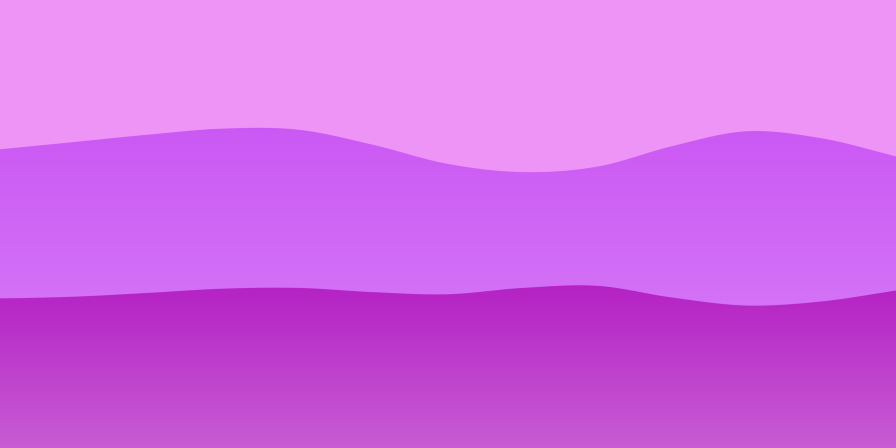
This background is drawn by a Shadertoy shader. Its source:

```glsl
#define SKY_COLOR vec3(0.933, 0.580, 0.966)
#define HILL_TOP_COLOR vec3(0.793, 0.345, 0.955)
#define HILL_BASE_COLOR vec3(0.828, 0.445, 0.967)
#define FRONT_TOP_COLOR vec3(0.705, 0.130, 0.768)
#define FRONT_BASE_COLOR vec3(0.780, 0.360, 0.828)
#define HILL_SPAN vec2(0.715, 0.318)
#define FRONT_SPAN vec2(0.365, 0.0)
#define SEGMENTS 12
#define EDGE_PIXELS 0.7

// Crest heights at even steps, with one extra knot beyond each side
const float hillKnots[SEGMENTS + 3] = float[](
    0.650, 0.6667, 0.6831, 0.6997, 0.7130, 0.7104, 0.6766, 0.6341,
    0.6159, 0.6281, 0.6737, 0.7070, 0.6914, 0.6510, 0.6094);
const float frontKnots[SEGMENTS + 3] = float[](
    0.3326, 0.3339, 0.3378, 0.3464, 0.3557, 0.3573, 0.3479, 0.3432,
    0.3573, 0.3620, 0.3359, 0.3180, 0.3271, 0.3516, 0.3776);

// Catmull-Rom spline through the knots
float crestHeight(float knots[SEGMENTS + 3], float x) {
    float position = clamp(x, 0.0, 1.0) * float(SEGMENTS);
    int i = min(int(position), SEGMENTS - 1);
    float t = position - float(i);
    float a = knots[i], b = knots[i + 1], c = knots[i + 2], d = knots[i + 3];
    float linear = c - a;
    float quadratic = 2.0 * a - 5.0 * b + 4.0 * c - d;
    float cubic = 3.0 * (b - c) + d - a;
    return b + 0.5 * t * (linear + t * (quadratic + t * cubic));
}

// Vertical blend from the top to the base of a layer
vec3 layerColor(vec3 top, vec3 base, vec2 span, float y) {
    return mix(top, base, clamp((span.x - y) / (span.x - span.y), 0.0, 1.0));
}

// Smooth coverage below a crest
float coverage(float crest, float y) {
    float edge = EDGE_PIXELS / iResolution.y;
    return smoothstep(-edge, edge, crest - y);
}

void mainImage(out vec4 fragColor, in vec2 fragCoord) {
    vec2 uv = fragCoord / iResolution.xy;

    // Layers from back to front
    vec3 hill = layerColor(HILL_TOP_COLOR, HILL_BASE_COLOR, HILL_SPAN, uv.y);
    vec3 front = layerColor(FRONT_TOP_COLOR, FRONT_BASE_COLOR, FRONT_SPAN, uv.y);
    vec3 color = mix(SKY_COLOR, hill, coverage(crestHeight(hillKnots, uv.x), uv.y));
    color = mix(color, front, coverage(crestHeight(frontKnots, uv.x), uv.y));

    fragColor = vec4(color, 1.0);
}
```
